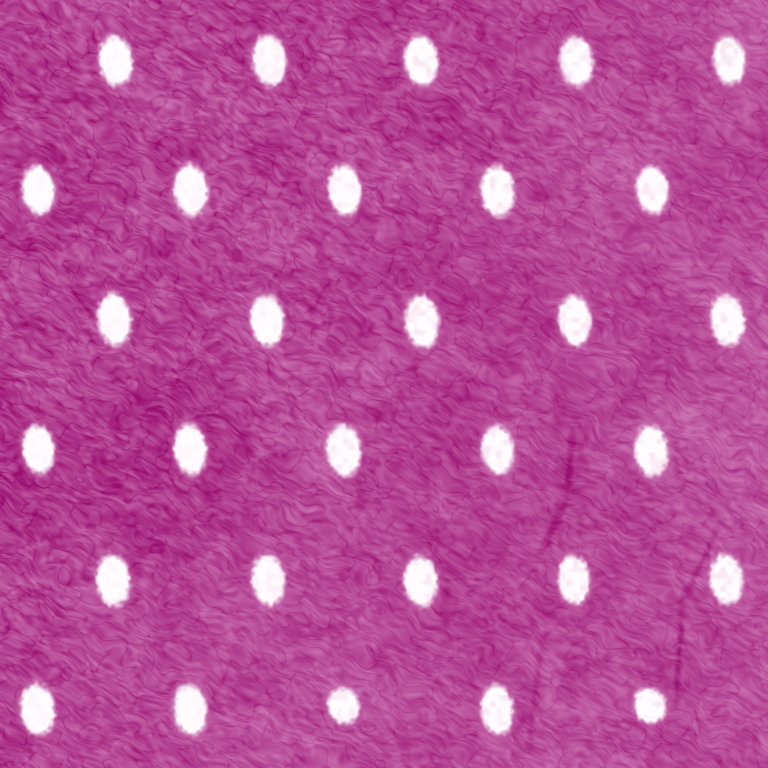
A Shadertoy shader for this pattern:

```glsl
const vec2 PITCH = vec2(0.1995, 0.169);
const vec2 FIRST_DOT = vec2(0.048, 0.0755);
const vec2 DOT_RADIUS = vec2(0.0215, 0.0325);
const vec3 DEEP_MAGENTA = vec3(0.62, 0.09, 0.46);
const vec3 PALE_MAGENTA = vec3(0.79, 0.44, 0.69);
const vec3 DOT_WHITE = vec3(1.0, 0.985, 0.995);
const vec3 DOT_PINK = vec3(0.97, 0.88, 0.94);

float hash(vec2 p) {
    vec3 q = fract(vec3(p.xyx) * 0.1031);
    q += dot(q, q.yzx + 33.33);
    return fract((q.x + q.y) * q.z);
}

float noise(vec2 p) {
    vec2 i = floor(p), f = fract(p);
    f = f * f * (3.0 - 2.0 * f);
    float low = mix(hash(i), hash(i + vec2(1, 0)), f.x);
    float high = mix(hash(i + vec2(0, 1)), hash(i + vec2(1, 1)), f.x);
    return mix(low, high, f.y);
}

float fbm(vec2 p) {
    float sum = 0.0, weight = 0.5;
    for (int i = 0; i < 4; i++) {
        sum += weight * noise(p);
        p = mat2(0.8, 0.6, -0.6, 0.8) * p * 2.03 + 17.0;
        weight *= 0.5;
    }
    return sum / 0.9375;
}

// Short slanted tufts, with thin shadows between them
float pile(vec2 uv) {
    vec2 warp = vec2(noise(uv * 38.0), noise(uv * 38.0 + 51.0)) - 0.5;
    vec2 p = uv + warp * 0.014;
    vec2 strand = vec2(dot(p, vec2(0.88, -0.47)), dot(p, vec2(0.47, 0.88)));
    float tuft = noise(strand * vec2(65.0, 165.0) + 20.0);
    float hair = noise(strand * vec2(130.0, 310.0) + 90.0);
    float ridge = abs(2.0 * noise(strand * vec2(48.0, 115.0) + 140.0) - 1.0);
    float shadow = 1.0 - smoothstep(0.0, 0.22, ridge);
    return 0.42 * (tuft - 0.5) + 0.38 * (hair - 0.5) - 0.22 * (shadow - 0.25);
}

// Soft fold along a segment, fading at both ends
float crease(vec2 uv, vec2 a, vec2 b, float width) {
    vec2 span = b - a;
    float t = clamp(dot(uv - a, span) / dot(span, span), 0.0, 1.0);
    float dist = length(uv - a - span * t) + 0.004 * (noise(uv * 70.0) - 0.5);
    float fade = 0.35 + 0.65 * sin(3.14159 * t);
    return fade * (1.0 - smoothstep(0.0, width, dist));
}

float folds(vec2 uv) {
    float f = 0.6 * crease(uv, vec2(0.537, 0.475), vec2(0.605, 0.385), 0.006);
    f = max(f, crease(uv, vec2(0.746, 0.44), vec2(0.738, 0.35), 0.007));
    f = max(f, crease(uv, vec2(0.738, 0.35), vec2(0.701, 0.275), 0.008));
    f = max(f, 0.8 * crease(uv, vec2(0.706, 0.17), vec2(0.688, 0.02), 0.008));
    f = max(f, crease(uv, vec2(0.938, 0.318), vec2(0.888, 0.215), 0.008));
    return max(f, crease(uv, vec2(0.888, 0.215), vec2(0.881, 0.08), 0.008));
}

// Signed distance to the nearest staggered oval, in units of its radius
float dotDistance(vec2 uv) {
    float row = floor((uv.y - FIRST_DOT.y) / PITCH.y + 0.5);
    float start = FIRST_DOT.x + 0.5 * PITCH.x * mod(row, 2.0) + 0.0006 * row;
    float column = floor((uv.x - start) / PITCH.x + 0.5);
    vec2 cell = vec2(column, row);
    vec2 center = vec2(start, FIRST_DOT.y) + cell * PITCH;
    center += 0.003 * (vec2(hash(cell + 7.0), hash(cell + 29.0)) - 0.5);
    vec2 radius = DOT_RADIUS * (0.97 + 0.07 * hash(cell + 43.0));

    // Two ovals of the bottom row are cut short
    bool cut = row == 0.0 && (column == 2.0 || column == 4.0);
    if (cut) {
        radius.y *= 0.74;
        center.y += 0.005;
    }
    vec2 d = uv - center;
    d.x += 0.06 * d.y;
    return length(d / radius) - 1.0;
}

void mainImage(out vec4 fragColor, in vec2 fragCoord) {
    vec2 uv = fragCoord / iResolution.xy;
    float fibre = pile(uv);

    // Worn cloth: broad blotches, rougher and darker to the upper left
    float rough = smoothstep(0.5, 1.3, 1.0 - uv.x + 0.6 * uv.y);
    float blotch = fbm(uv * 5.0 + 3.0) - 0.5;
    float tone = 0.51 + fibre * (0.9 + 0.3 * rough) + 0.5 * blotch;
    tone += 0.12 * (uv.x - 0.5) - 0.07 * rough;
    tone += 0.25 * (noise(uv * 28.0) - 0.5);
    tone -= 0.38 * folds(uv);
    vec3 color = mix(DEEP_MAGENTA, PALE_MAGENTA, clamp(tone, -0.1, 1.15));

    // Fuzzy ovals with a faint halo
    float fuzz = 0.16 * (noise(uv * 190.0) - 0.5) + 0.12 * fibre;
    float dist = dotDistance(uv) + fuzz;
    float halo = 1.0 - smoothstep(0.0, 0.4, dist);
    float oval = 1.0 - smoothstep(-0.2, 0.17, dist);
    float tint = smoothstep(0.45, 0.9, noise(uv * 120.0 + 60.0));
    tint *= 0.2 + 0.5 * smoothstep(0.2, 0.6, uv.x);
    color = mix(color, PALE_MAGENTA, 0.45 * halo);
    color = mix(color, mix(DOT_WHITE, DOT_PINK, tint), oval);
    fragColor = vec4(color, 1.0);
}
```
